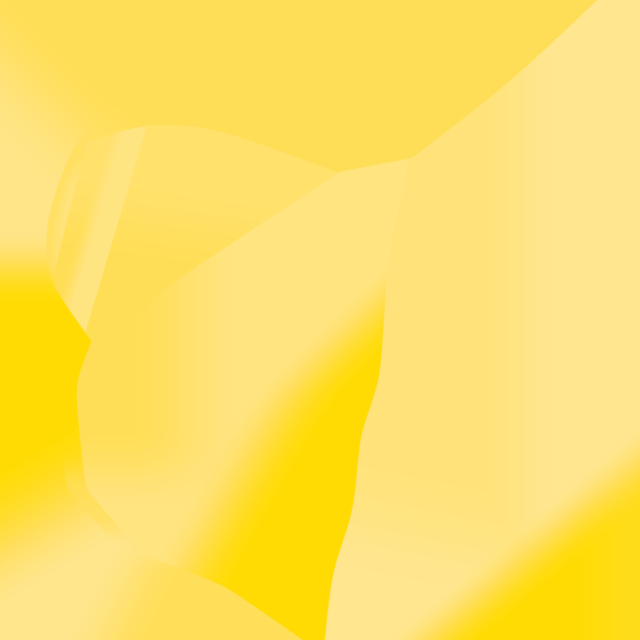
Write a three.js fragment shader that draws this background.

```glsl
varying vec2 vUv;

#define GOLD vec3(1.0, 0.86, 0.0)
#define AMBER vec3(1.0, 0.871, 0.34)
#define CREAM vec3(1.0, 0.902, 0.57)
#define DEEP_TINT 0.01
#define AMBER_TINT 0.34
#define PALE_TINT 0.48
#define CREAM_TINT 0.56
#define EDGE_WIDTH 0.0015

// Antialiased step across an outline
float edge(float d) {
  return smoothstep(-EDGE_WIDTH, EDGE_WIDTH, d);
}

// Rounded hinge: zero before the knee, unit slope after it
float hinge(float x, float roundness) {
  return 0.5 * (x + sqrt(x * x + roundness * roundness));
}

// Outlines, each a line bent by hinges; y runs down from the top
float rightPanelEdge(float y) {
  float x = 0.935 - 1.03 * y - 0.30 * hinge(y - 0.13, 0.06);
  x += 1.10 * hinge(y - 0.251, 0.0) + 0.175 * hinge(y - 0.40, 0.04);
  x += 0.34 * (hinge(y - 0.68, 0.03) - hinge(y - 0.595, 0.03));
  return x - 0.36 * hinge(y - 0.80, 0.04) + 0.32 * hinge(y - 0.89, 0.04);
}

float foldTop(float x) {
  float y = 0.53 - 0.35 * (x - 0.143) - 0.65 * hinge(x - 0.19, 0.02);
  return y + 0.34 * hinge(x - 0.25, 0.03) + 0.473 * hinge(x - 0.531, 0.005);
}

float foldLeft(float y) {
  float x = 0.143 - 0.42 * (y - 0.53);
  return x + 0.53 * hinge(y - 0.598, 0.025) + 0.79 * hinge(y - 0.765, 0.01);
}

float foldBottom(float x) {
  return 0.858 + 0.37 * (x - 0.2) + 0.33 * hinge(x - 0.35, 0.02);
}

float petalTop(float x) {
  float y = 0.205 - 0.36 * (x - 0.17);
  return y + 0.43 * hinge(x - 0.23, 0.05) + 0.32 * hinge(x - 0.33, 0.06);
}

float petalLeft(float y) {
  return 0.135 - 0.25 * (y - 0.22) + 0.97 * hinge(y - 0.445, 0.015);
}

float lobeLeft(float y) {
  float x = 0.17 - 0.90 * (y - 0.156);
  return x + 0.50 * hinge(y - 0.23, 0.03) + 0.75 * hinge(y - 0.375, 0.07);
}

// Shading of each layer
float backdropTint(vec2 p) {
  float glow = smoothstep(-0.03, 0.22, p.y - p.x);
  float tint = mix(AMBER_TINT, 0.53, glow);
  tint = mix(tint, DEEP_TINT, smoothstep(0.36, 0.48, p.y));
  tint = mix(tint, 0.55, smoothstep(0.72, 0.96, p.y + 0.6 * p.x));
  float lowerFold = smoothstep(0.13, 0.27, p.x + 0.5 * (p.y - 0.93));
  return mix(tint, 0.35, lowerFold * smoothstep(0.80, 0.90, p.y));
}

float petalTint(vec2 p) {
  float sheen = smoothstep(0.38, 0.25, p.y - 0.15 * p.x);
  float tint = mix(0.34, 0.42, sheen);
  float across = p.x + 0.298 * (p.y - 0.195) - 0.23;
  float streak = smoothstep(-0.058, -0.028, across) * edge(-across);
  return mix(tint, 0.51, streak);
}

float foldTint(vec2 p) {
  float amber = smoothstep(0.38, 0.20, p.x) * smoothstep(0.80, 0.67, p.y);
  float tint = mix(0.50, AMBER_TINT, amber);
  float goldEdge = 0.592 - 1.05 * (p.y - 0.488) + 0.5 * hinge(p.y - 0.62, 0.05);
  return mix(tint, DEEP_TINT, smoothstep(-0.075, 0.075, p.x - goldEdge));
}

float rightPanelTint(vec2 p) {
  float side = smoothstep(0.76, 0.87, p.x);
  float foot = smoothstep(0.72, 0.90, p.y - 0.2 * (p.x - 0.55));
  float tint = mix(PALE_TINT, CREAM_TINT, max(side, foot));
  float depth = p.y - 0.73 - 0.85 * (1.0 - p.x);
  float corner = mix(DEEP_TINT, 0.10, smoothstep(0.88, 1.0, p.x));
  return mix(tint, corner, smoothstep(-0.07, 0.065, depth));
}

vec3 tintColor(float tint) {
  vec3 low = mix(GOLD, AMBER, clamp(tint / 0.34, 0.0, 1.0));
  return mix(low, CREAM, clamp((tint - 0.34) / 0.23, 0.0, 1.0));
}

void main() {
  vec2 p = vec2(vUv.x, 1.0 - vUv.y);
  float tint = backdropTint(p);

  // Translucent lobe and its pale rim
  float inLobe = p.x - lobeLeft(p.y);
  float rim = smoothstep(0.0, 0.03, inLobe) * smoothstep(0.23, 0.29, p.y);
  float lobe = edge(inLobe) * smoothstep(0.16, 0.24, p.y) * smoothstep(0.47, 0.40, p.y);
  tint = mix(tint, mix(0.38, 0.50, rim), lobe * smoothstep(0.25, 0.12, p.x));

  // Thin shadow beside the lower left of the fold
  float band = smoothstep(0.71, 0.77, p.y) * smoothstep(0.86, 0.80, p.y);
  tint = mix(tint, 0.36, 0.7 * band * edge(p.x - foldLeft(p.y) + 0.03));

  // Petal, fold and right panel, back to front
  float petal = edge(p.y - petalTop(p.x)) * edge(p.x - petalLeft(p.y)) * edge(0.6 - p.y);
  tint = mix(tint, petalTint(p), petal);
  float fold = edge(p.y - foldTop(p.x)) * edge(p.x - foldLeft(p.y)) * edge(foldBottom(p.x) - p.y);
  tint = mix(tint, foldTint(p), fold);
  tint = mix(tint, rightPanelTint(p), edge(p.x - rightPanelEdge(p.y)));

  gl_FragColor = vec4(tintColor(tint), 1.0);
}
```
